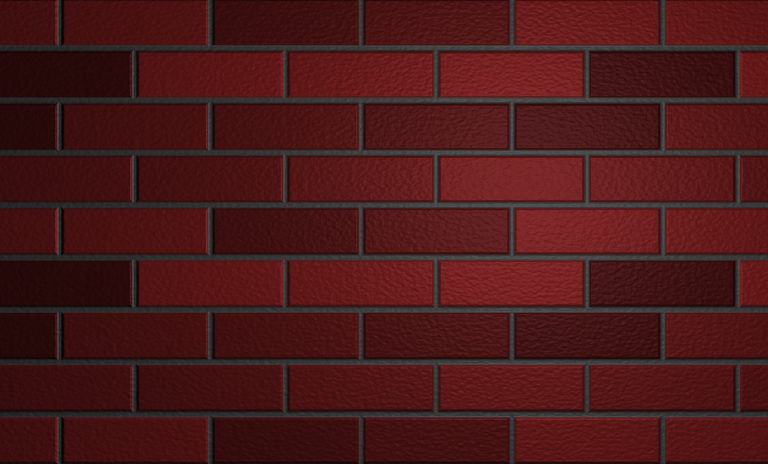
Give the GLSL for this texture, as a Shadertoy shader.

```glsl
vec2 gradientAt(vec2 cell) {
    float angle = 6.2832 * fract(sin(dot(cell, vec2(127.1, 311.7))) * 4375.85);
    return vec2(cos(angle), sin(angle));
}

float gradientNoise(vec2 p) {
    vec2 i = floor(p), f = fract(p);
    vec2 u = f * f * f * (f * (f * 6.0 - 15.0) + 10.0);
    float a = dot(gradientAt(i), f);
    float b = dot(gradientAt(i + vec2(1, 0)), f - vec2(1, 0));
    float c = dot(gradientAt(i + vec2(0, 1)), f - vec2(0, 1));
    float d = dot(gradientAt(i + vec2(1, 1)), f - vec2(1, 1));
    return mix(mix(a, b, u.x), mix(c, d, u.x), u.y);
}

// Running bond: signed distance inside a brick, plus its column and row
float brickDistance(vec2 p, out ivec2 id) {
    vec2 size = vec2(0.3248, 0.1127);
    vec2 grid = p / size + vec2(0.603, 0.05);
    grid.x -= 0.497 * mod(floor(grid.y), 2.0);
    // Odd rows start half a brick later
    id = ivec2(floor(grid));
    vec2 edge = (0.5 - abs(fract(grid) - 0.5)) * size - vec2(0.0056, 0.0068);
    return min(edge.x, edge.y);
}

// Bevelled bricks with a leathery grain
float surfaceHeight(vec2 p) {
    ivec2 id;
    float d = brickDistance(p, id);
    float grain = gradientNoise(p * vec2(85.0, 125.0))
                + 0.5 * gradientNoise(p * vec2(150.0, 210.0) + 17.0);
    return 0.0042 * smoothstep(-0.004, 0.005, d) + 0.0006 * grain;
}

void mainImage(out vec4 fragColor, in vec2 fragCoord) {
    vec2 p = fragCoord / iResolution.y;
    float pixel = 1.0 / iResolution.y;
    ivec2 id;
    float d = brickDistance(p, id);

    // Surface normal from the height slope
    vec2 e = vec2(max(0.0012, 0.5 * pixel), 0.0);
    vec2 slope = vec2(surfaceHeight(p + e.xy) - surfaceHeight(p - e.xy),
                      surfaceHeight(p + e.yx) - surfaceHeight(p - e.yx)) / (2.0 * e.x);
    vec3 normal = normalize(vec3(-slope, 1.0));

    // Point light right of the centre
    vec2 lightPos = vec2(0.685 * iResolution.x / iResolution.y, 0.6);
    vec3 toLight = normalize(vec3(lightPos - p, 0.8));
    vec3 halfway = normalize(toLight + vec3(0, 0, 1));
    float diffuse = max(dot(normal, toLight), 0.0);
    float specular = pow(max(dot(normal, halfway), 0.0), 45.0);

    // Firing tones repeat every four bricks and four rows
    mat4 tones = mat4(1.00, 1.00, 0.68, 0.74,
                      0.88, 0.83, 0.87, 0.95,
                      0.58, 0.86, 0.78, 0.68,
                      0.56, 1.08, 1.02, 1.04);
    float tone = tones[id.y & 3][id.x & 3];
    vec3 brick = vec3(0.42, 0.095, 0.095) * tone;
    vec3 mortar = vec3(0.255, 0.25, 0.25);
    float blend = max(0.0015, 0.6 * pixel);
    float isBrick = smoothstep(-blend, blend, d);

    vec3 color = mix(mortar, brick, isBrick) * (0.06 + 0.94 * diffuse);
    color += specular * mix(vec3(0.07), vec3(0.095, 0.07, 0.075), isBrick);
    fragColor = vec4(color, 1.0);
}
```
